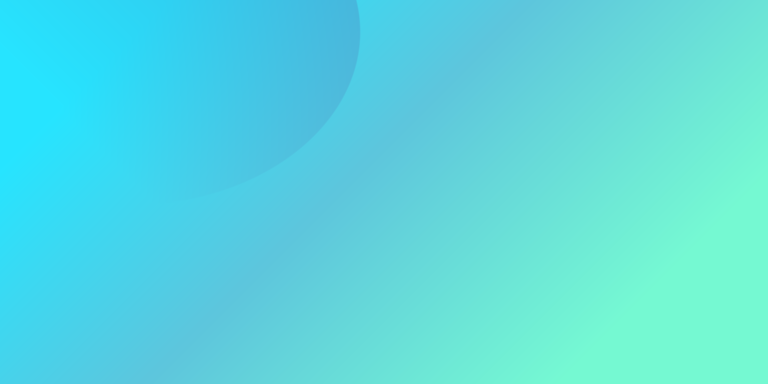
This background is drawn by a Shadertoy shader. Its source:

```glsl
// Three-stop diagonal gradient, t runs from the top left to the lower right
vec3 diagonalGradient(float t) {
    vec3 cyan = vec3(0.15, 0.895, 1.0);
    vec3 blue = vec3(0.365, 0.775, 0.865);
    vec3 mint = vec3(0.46, 0.975, 0.825);
    vec3 color = mix(cyan, blue, clamp((t - 0.44) / 0.94, 0.0, 1.0));
    return mix(color, mint, clamp((t - 1.38) / 1.07, 0.0, 1.0));
}

// Approximate signed distance to an ellipse centred on the origin
float ellipseDistance(vec2 p, vec2 radii) {
    float k = length(p / radii);
    float slope = length(p / (radii * radii));
    return k * (k - 1.0) / max(slope, 0.0001);
}

void mainImage(out vec4 fragColor, in vec2 fragCoord) {
    // Canvas height is one unit
    vec2 p = fragCoord / iResolution.y;
    float pixel = 1.0 / iResolution.y;
    float down = 1.0 - p.y;

    vec3 color = diagonalGradient(p.x + down);

    // Translucent ellipse, denser toward the upper right
    float d = ellipseDistance(p - vec2(0.339, 0.917), vec2(0.599, 0.451));
    float inside = 1.0 - smoothstep(-pixel, pixel, d);
    float density = clamp(0.05 + 0.384 * (p.x - down), 0.0, 0.4);
    color = mix(color, vec3(0.30, 0.55, 0.77), inside * density);

    fragColor = vec4(color, 1.0);
}
```
